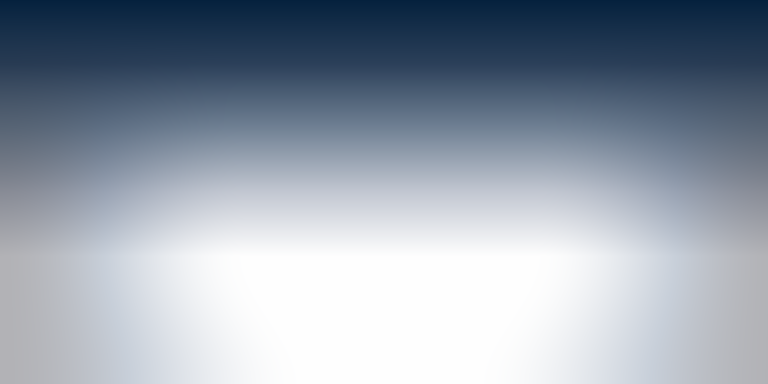
Write a Shadertoy shader that draws this background.

```glsl
// Soft white glow rising into a navy sky, with cool grey shading at both sides.
#define GLOW_CENTER_X 0.508
#define HORIZON 0.3333
#define CORE_LOW 0.22
#define CORE_HIGH 0.37
#define SIDE_REACH 1.03
#define SIDE_FADE_START 0.5
#define COOL_POINT 0.6

const vec3 NAVY = vec3(0.02, 0.13, 0.24);
const vec3 DUSK = vec3(0.17, 0.25, 0.35);
const vec3 SLATE = vec3(0.44, 0.505, 0.58);
const vec3 SILVER = vec3(0.76, 0.78, 0.82);
const vec3 WHITE = vec3(0.995);
const vec3 COOL_TINT = vec3(0.785, 0.815, 0.855);
const vec3 GREY_TINT = vec3(0.70, 0.70, 0.715);

// Evenly spaced colour stops from the top edge down to the horizon
vec3 skyGradient(float y) {
    vec3 stops[5] = vec3[5](NAVY, DUSK, SLATE, SILVER, WHITE);
    float position = clamp((1.0 - y) / (1.0 - HORIZON), 0.0, 1.0) * 4.0;
    vec3 color = stops[0];
    for (int i = 1; i < 5; i++) {
        color = mix(color, stops[i], clamp(position - float(i - 1), 0.0, 1.0));
    }
    return color;
}

// Tint from white through cool blue to neutral grey, fading toward the top
vec3 sideTint(vec2 uv) {
    float offset = 2.0 * abs(uv.x - GLOW_CENTER_X);
    float core = mix(CORE_LOW, CORE_HIGH, smoothstep(0.0, HORIZON, uv.y));
    float falloff = smoothstep(core, SIDE_REACH, offset);
    vec3 tint = mix(vec3(1.0), COOL_TINT, min(falloff / COOL_POINT, 1.0));
    tint = mix(tint, GREY_TINT, max(falloff - COOL_POINT, 0.0) / (1.0 - COOL_POINT));
    return mix(tint, vec3(1.0), smoothstep(SIDE_FADE_START, 1.0, uv.y));
}

void mainImage(out vec4 fragColor, in vec2 fragCoord) {
    vec2 uv = fragCoord / iResolution.xy;
    fragColor = vec4(skyGradient(uv.y) * sideTint(uv), 1.0);
}
```
